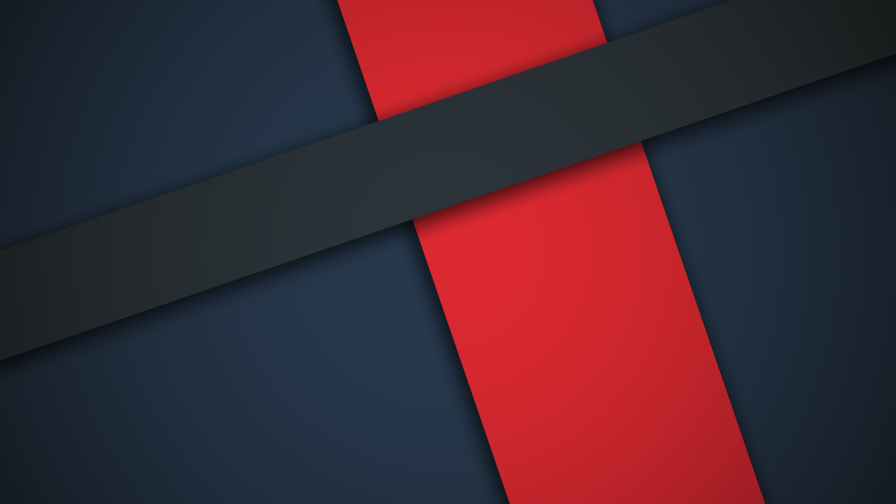
A Shadertoy shader for this background:

```glsl
const vec3 NAVY = vec3(0.153, 0.222, 0.302);
const vec3 NAVY_RIM = vec3(0.078, 0.100, 0.130);
const vec3 RED = vec3(0.860, 0.160, 0.192);
const vec3 RED_RIM = vec3(0.450, 0.080, 0.100);
const vec3 CHARCOAL = vec3(0.168, 0.202, 0.224);
const vec3 CHARCOAL_RIM = vec3(0.092, 0.100, 0.100);

// Signed distance to an endless strip, measured across it
float stripDistance(float across, float middle, float halfWidth) {
    return abs(across - middle) - halfWidth;
}

float coverage(float dist, float pixel) {
    return 1.0 - smoothstep(-0.7 * pixel, 0.7 * pixel, dist);
}

// Soft shadow that fades out around a shape
float shadow(float dist, float blur, float strength) {
    return 1.0 - strength * (1.0 - smoothstep(-blur, blur, dist));
}

void mainImage(out vec4 fragColor, in vec2 fragCoord) {
    float pixel = 1.0 / iResolution.y;
    vec2 p = fragCoord * pixel;
    vec2 center = 0.5 * iResolution.xy * pixel;

    // Tilted axes shared by both perpendicular strips
    float tilt = atan(0.3425);
    vec2 along = vec2(cos(tilt), sin(tilt));
    vec2 normal = vec2(-along.y, along.x);
    float u = dot(p, along);
    float v = dot(p, normal);

    // Vignette amount: 0 in the middle, 1 in the corners
    vec2 offset = p - center;
    float rim = min(dot(offset, offset) / dot(center, center), 1.0);

    // Navy ground
    vec3 color = mix(NAVY, NAVY_RIM, rim);

    // Red strip, its shadow shifted to the left
    float redDist = stripDistance(u, 1.1967, 0.2397);
    float redShadow = stripDistance(u, 1.1887, 0.2397);
    color *= shadow(redShadow, 0.042, 0.85);
    color = mix(color, mix(RED, RED_RIM, rim), coverage(redDist, pixel));

    // Charcoal strip, its shadow shifted downwards
    float darkDist = stripDistance(v, 0.3723, 0.1030);
    float darkShadow = stripDistance(v, 0.3613, 0.1030);
    color *= shadow(darkShadow, 0.045, 0.85);
    color = mix(color, mix(CHARCOAL, CHARCOAL_RIM, rim), coverage(darkDist, pixel));

    fragColor = vec4(color, 1.0);
}
```
